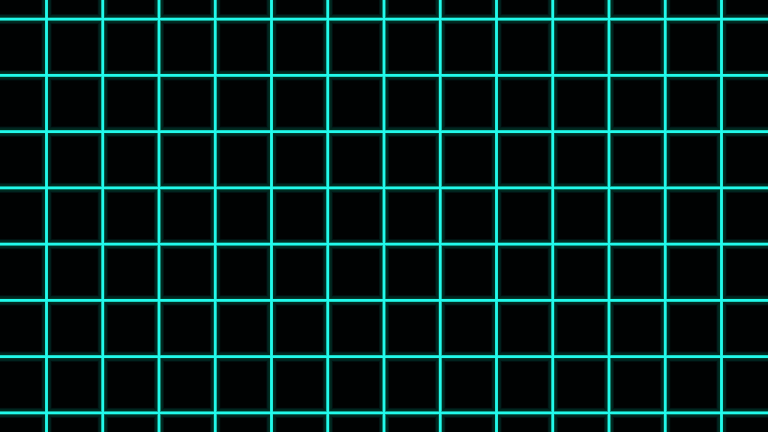
A Shadertoy shader for this pattern:

```glsl
// Square grid of thin cyan lines with a dim green halo on near-black.
// Each axis is folded to its distance from the nearest line, then drawn
// as box-filtered bands; the two axes are merged with max.

#define CELLS_DOWN 7.68                    // cells per canvas height
#define GRID_SHIFT vec2(0.0, 0.5)          // line offset from centre, in cells
#define LINE_HALF 0.0255                   // half widths, in cells
#define HALO_HALF 0.083
#define HALO_SOFT 0.012                    // extra blur of the halo edge
#define BACKGROUND vec3(0.0, 0.008, 0.008)
#define HALO_INNER vec3(0.0, 0.18, 0.125)
#define HALO_OUTER vec3(0.0, 0.13, 0.12)
#define LINE_COLOR vec3(0.13, 0.98, 0.92)

// Distance to the nearest whole number on each axis
vec2 lineDistance(vec2 p) {
    return abs(fract(p + 0.5) - 0.5);
}

// Share of a filter window covered by a band of the given half width
vec2 bandCoverage(vec2 dist, float halfWidth, float window) {
    vec2 nearEdge = clamp(0.5 + (halfWidth - dist) / window, 0.0, 1.0);
    vec2 farEdge = clamp(0.5 + (halfWidth + dist) / window, 0.0, 1.0);
    return nearEdge + farEdge - 1.0;
}

float unite(vec2 v) {
    return max(v.x, v.y);
}

void mainImage(out vec4 fragColor, in vec2 fragCoord) {
    // Centred cell coordinates and the size of one pixel in cells
    float pixel = CELLS_DOWN / iResolution.y;
    vec2 p = (fragCoord - 0.5 * iResolution.xy) * pixel + GRID_SHIFT;
    vec2 dist = lineDistance(p);

    // Halo, slightly greener next to the line
    float halo = unite(bandCoverage(dist, HALO_HALF, pixel + HALO_SOFT));
    float outward = smoothstep(LINE_HALF, HALO_HALF, min(dist.x, dist.y));
    vec3 color = mix(BACKGROUND, mix(HALO_INNER, HALO_OUTER, outward), halo);

    // Bright core
    float core = unite(bandCoverage(dist, LINE_HALF, pixel));
    color = mix(color, LINE_COLOR, core);

    fragColor = vec4(color, 1.0);
}
```
